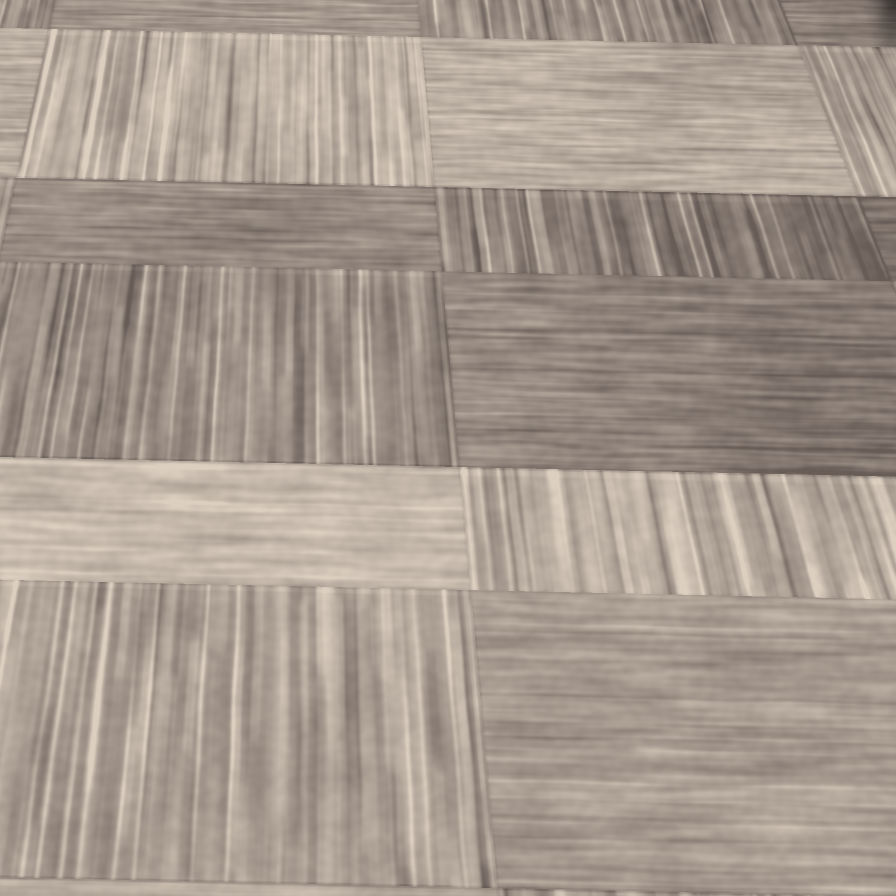
A WebGL 2 fragment shader for this texture:

```glsl
#version 300 es
precision highp float;

uniform vec2 u_resolution;
out vec4 fragColor;

float hash(vec2 p) {
    vec3 q = fract(vec3(p.xyx) * 0.1031);
    q += dot(q, q.yzx + 33.33);
    return fract((q.x + q.y) * q.z);
}

float gradientDot(vec2 cell, vec2 offset) {
    float angle = 6.2832 * hash(cell);
    return dot(vec2(cos(angle), sin(angle)), offset);
}

float gradientNoise(vec2 p) {
    vec2 i = floor(p), f = fract(p);
    vec2 w = f * f * f * (f * (f * 6.0 - 15.0) + 10.0);
    float low = mix(gradientDot(i, f), gradientDot(i + vec2(1, 0), f - vec2(1, 0)), w.x);
    float high = mix(gradientDot(i + vec2(0, 1), f - vec2(0, 1)),
                     gradientDot(i + vec2(1, 1), f - vec2(1, 1)), w.x);
    return mix(low, high, w.y);
}

// Tone of one slat, changing in staggered steps along its length
float slatTone(float id, float along) {
    along += 9.0 * hash(vec2(id, 3.7));
    float j = floor(along);
    float piece = mix(hash(vec2(id, j)), hash(vec2(id, j + 1.0)), smoothstep(0.8, 1.0, fract(along)));
    return mix(piece, hash(vec2(id, 71.3)), 0.5);
}

float slats(float across, float along) {
    float id = floor(across);
    return mix(slatTone(id, along), slatTone(id + 1.0, along),
               smoothstep(0.25, 0.75, fract(across))) - 0.5;
}

// Long thin fibres that fade in and out along their length
float fibres(float across, float along) {
    float id = floor(across);
    float d = (fract(across) - 0.3 - 0.4 * hash(vec2(id, 8.0))) / 0.15;
    float strength = smoothstep(0.3, 0.8, hash(vec2(id, 5.0)));
    return exp(-d * d) * strength * smoothstep(-0.6, 0.2, gradientNoise(vec2(id * 1.7, along)));
}

float line(float d, float halfWidth) {
    return 1.0 - smoothstep(0.3 * halfWidth, halfWidth, abs(d));
}

vec3 flooring(vec2 p) {
    // Perspective: rows tilt slightly, columns widen towards the viewer
    float depth = 1.0 - p.y;
    float rowPos = depth - 0.022 * p.x;
    float columnWidth = 0.404 + 0.31 * depth;
    float u = (p.x - 0.466 - 0.09 * depth) / columnWidth;
    float column = floor(u);

    float edges[8] = float[](-0.03, 0.031, 0.198, 0.292, 0.510, 0.647, 0.979, 1.12);
    float tones[7] = float[](0.45, 0.74, 0.36, 0.40, 0.88, 0.62, 0.62);
    int row = 0;
    for (int i = 1; i < 7; i++) if (rowPos > edges[i]) row = i;
    float top = edges[row], bottom = edges[row + 1];
    float rowScale = row % 2 == 0 ? 0.42 : 1.0;
    float v = (rowPos - top) / (bottom - top) * rowScale;

    // Grain direction alternates like a checkerboard
    bool upright = mod(float(row) + column, 2.0) < 0.5;
    float seed = 61.0 * float(row) + 137.0 * (column + 3.0);
    float across = upright ? fract(u) : v;
    float along = upright ? v : fract(u);

    // Grain: stepped slats, streaks, pale and dark fibres
    float tone = tones[row];
    if (upright) {
        float a = across + 0.003 * gradientNoise(vec2(across * 9.0, along * 4.0) + seed);
        tone += 0.55 * slats(a * 62.0 + seed, along * 2.6);
        tone += 0.45 * gradientNoise(vec2(a * 36.0, along * 1.1) + seed);
        tone += 0.46 * fibres(a * 34.0 + seed, along * 1.3);
        tone -= 0.32 * fibres(a * 31.0 + seed + 400.0, along * 1.5) + 0.03;
    } else {
        float a = across + 0.006 * gradientNoise(vec2(across * 6.0, along * 5.0) + seed);
        tone += 0.15 * slats(a * 34.0 + seed, along * 4.0);
        tone += 0.26 * gradientNoise(vec2(a * 20.0, along * 3.0) + seed);
        tone += 0.26 * gradientNoise(vec2(a * 40.0, along * 8.0) + seed);
        tone += 0.16 * fibres(a * 24.0 + seed, along * 6.0);
        tone -= 0.18 * fibres(a * 19.0 + seed + 400.0, along * 5.0);
    }

    // Wear and fine mottling
    tone += 0.16 * gradientNoise(p * 5.0 + 20.0) + 0.12 * gradientNoise(p * vec2(26.0, 34.0));
    tone += 0.10 * gradientNoise(p * vec2(75.0, 95.0));

    // Seams: pale borders on upright tiles, faint joints between tiles
    float side = (fract(u) - step(0.5, fract(u))) * columnWidth;
    float fade = 0.75 + 0.5 * gradientNoise(p * 14.0);
    if (upright) tone += 0.32 * fade * line(abs(side) - 0.006, 0.004);
    tone -= 0.14 * fade * line(side, 0.003);
    float joint = row % 2 == 0 ? rowPos - top : rowPos - bottom;
    float inner = row % 2 == 0 ? rowPos - bottom : rowPos - top;
    tone -= 0.28 * fade * line(joint, 0.003) + 0.06 * line(inner, 0.003);
    tone += 0.14 * fade * (line(joint - 0.006, 0.005) + line(inner - 0.004, 0.004));

    // Shade on the right of the dark band, the near tiles and the far corner
    float right = smoothstep(0.45, 1.0, p.x);
    if (row == 2 || row == 3) tone -= 0.25 * right;
    if (row > 3 && column >= 0.0) tone -= 0.10;
    tone -= 0.25 * right * smoothstep(0.82, 1.0, p.y);
    vec3 color = mix(vec3(0.46, 0.415, 0.39), vec3(0.82, 0.77, 0.715), clamp(tone, -0.15, 1.12));
    return color * (1.0 - 0.55 * smoothstep(0.06, 0.0, length((1.0 - p) * vec2(1.6, 0.8))));
}

void main() {
    // Four samples smooth the tile edges
    vec3 color = vec3(0);
    for (int i = 0; i < 4; i++) {
        vec2 offset = vec2(i % 2, i / 2) * 0.5 - 0.25;
        color += flooring((gl_FragCoord.xy + offset) / u_resolution);
    }
    fragColor = vec4(color / 4.0, 1.0);
}
```
